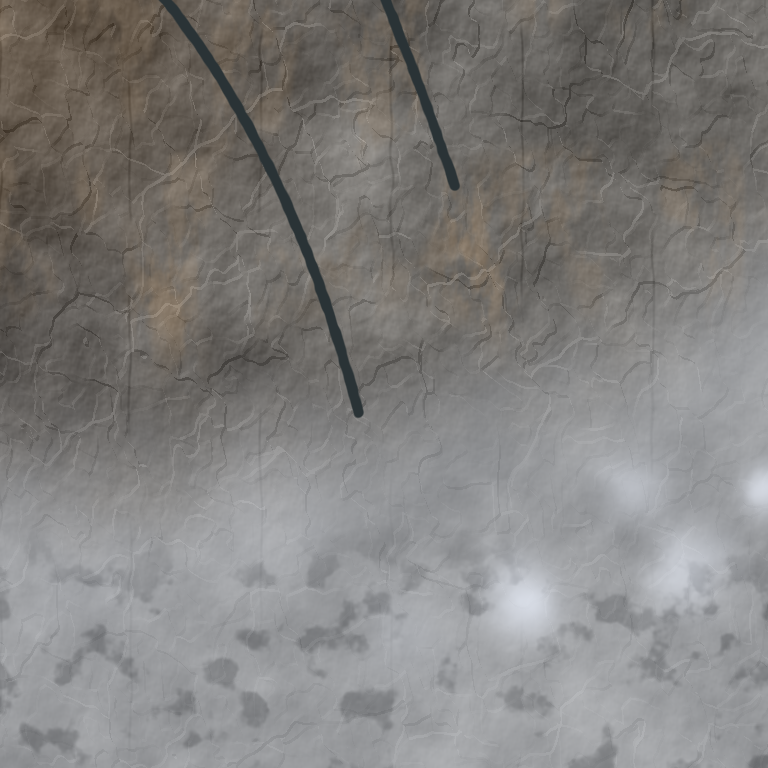
Reproduce this texture procedurally as a WebGL 2 fragment shader.

```glsl
#version 300 es
precision highp float;
// Weathered rock wall with two hanging cables, sinking into pale mist.

uniform vec2 u_resolution;
out vec4 outColor;

const vec3 ROCK_BROWN = vec3(0.39, 0.335, 0.275);
const vec3 ROCK_DARK  = vec3(0.365, 0.35, 0.335);
const vec3 ROCK_GREY  = vec3(0.445, 0.435, 0.42);
const vec3 OCHRE      = vec3(0.56, 0.49, 0.41);
const vec3 MIST       = vec3(0.665, 0.675, 0.69);
const vec3 GLOW       = vec3(0.88, 0.90, 0.94);
const vec3 CABLE      = vec3(0.165, 0.20, 0.21);
const float CABLE_RADIUS  = 0.0066;
const float RELIEF        = 0.85;
const float TILE_WIDTH    = 0.42;
const float MIST_DENSITY  = 0.85;
const vec2 LIGHT_STEP     = vec2(-0.0022, 0.0034);

// Mist glows: centre, radius, strength
const vec4 GLOWS[7] = vec4[7](
  vec4(0.68, 0.22, 0.042, 0.85), vec4(0.90, 0.25, 0.052, 0.6),
  vec4(1.00, 0.355, 0.034, 0.8), vec4(0.82, 0.35, 0.046, 0.5),
  vec4(0.34, 0.34, 0.09, 0.22), vec4(0.53, 0.165, 0.055, 0.24),
  vec4(0.10, 0.24, 0.10, 0.12));

vec2 hash2(vec2 p) {
  vec3 q = fract(p.xyx * vec3(0.1031, 0.103, 0.0973));
  q += dot(q, q.yzx + 33.33);
  return fract((q.xx + q.yz) * q.zy);
}

float noise(vec2 p) {
  vec2 i = floor(p), f = fract(p);
  f = f * f * (3.0 - 2.0 * f);
  vec2 e = vec2(1.0, 0.0);
  return mix(mix(hash2(i).x, hash2(i + e).x, f.x),
             mix(hash2(i + e.yx).x, hash2(i + e.xx).x, f.x), f.y);
}

float fbm(vec2 p) {
  float sum = 0.0, amp = 0.53;
  for (int i = 0; i < 4; i++) {
    sum += amp * noise(p);
    p = mat2(1.6, 1.2, -1.2, 1.6) * p + 7.3;
    amp *= 0.5;
  }
  return sum;
}

// Cellular noise: each cell is a randomly tilted flat facet
float facets(vec2 p) {
  vec2 cell = floor(p);
  float nearest = 9.0, plane = 0.0;
  for (int y = -1; y <= 1; y++)
  for (int x = -1; x <= 1; x++) {
    vec2 id = cell + vec2(x, y), rnd = hash2(id + 40.0);
    vec2 d = p - id - rnd;
    float dist = dot(d, d);
    if (dist < nearest) {
      nearest = dist;
      plane = dot(d, hash2(id + 91.0) - 0.5) + 0.5 * rnd.x;
    }
  }
  return plane;
}

float rockHeight(vec2 p) {
  vec2 q = p + 0.045 * (vec2(noise(p * 19.0), noise(p * 19.0 + 31.0)) - 0.5)
             + 0.014 * (vec2(noise(p * 65.0), noise(p * 65.0 + 17.0)) - 0.5);
  return 0.40 * facets(q * vec2(11.0, 7.5)) + 0.16 * facets(q * vec2(34.0, 25.0))
       + 0.34 * fbm(p * vec2(46.0, 38.0));
}

// Distance to a quadratic curve, walked as short segments
float curveDistance(vec2 p, vec2 a, vec2 b, vec2 c) {
  float best = 9.0;
  vec2 from = a;
  for (int i = 1; i <= 14; i++) {
    float t = float(i) / 14.0;
    vec2 to = mix(mix(a, b, t), mix(b, c, t), t), s = to - from;
    float h = clamp(dot(p - from, s) / dot(s, s), 0.0, 1.0);
    best = min(best, length(p - from - s * h));
    from = to;
  }
  return best;
}

void main() {
  vec2 p = gl_FragCoord.xy / u_resolution;
  float pixel = 1.0 / min(u_resolution.x, u_resolution.y);
  float broad = fbm(p * 6.0 + 3.0), mottle = fbm(p * 17.0 + 11.0);

  // Base rock tones: brown upper left, grey to the right
  vec3 color = mix(ROCK_DARK, ROCK_GREY, smoothstep(0.0, 0.6, p.x + 0.5 * (broad - 0.5)));
  float brown = smoothstep(0.5, 0.0, p.x) * smoothstep(0.55, 0.95, p.y);
  color = mix(color, ROCK_BROWN, 0.85 * brown);
  color += 0.20 * (broad - 0.5) + 0.16 * (mottle - 0.5);

  // Ochre streaks, repeated with the wall tile
  vec2 streak = vec2(mod(p.x, TILE_WIDTH) - 0.5 * TILE_WIDTH, p.y - 0.59 - 0.09 * p.x);
  streak.x += 0.25 * streak.y;
  float ochre = exp(-dot(streak / vec2(0.035, 0.085), streak / vec2(0.035, 0.085)));
  ochre += 0.5 * smoothstep(0.55, 0.75, noise(p * vec2(17.0, 8.0) + 5.0)) * smoothstep(0.5, 0.7, p.y);
  color = mix(color, OCHRE, 0.75 * min(ochre, 1.0) * smoothstep(0.3, 0.65, fbm(p * vec2(48.0, 22.0))));

  // Mist layer climbs towards the right
  float edge = 0.40 + 0.28 * p.x * p.x * p.x;
  float mist = smoothstep(edge + 0.14, edge - 0.17, p.y + 0.22 * (broad - 0.5) + 0.08 * (mottle - 0.5));

  // Carved relief and broken vertical seams
  float slope = rockHeight(p) - rockHeight(p + LIGHT_STEP);
  float shade = RELIEF * clamp(slope, -0.11, 0.09);
  float seam = abs(mod(p.x - 0.085 + 0.006 * (noise(p * 30.0) - 0.5), 0.17) - 0.085);
  shade -= 0.07 * smoothstep(0.003, 0.0, seam) * smoothstep(0.4, 0.65, noise(p * vec2(5.0, 12.0)));
  color += shade;
  vec3 haze = MIST - 0.025 * smoothstep(0.2, 0.0, p.y);
  haze += 0.17 * (broad - 0.5) + 0.13 * (mottle - 0.5) + 0.28 * shade;
  color = mix(color, haze, MIST_DENSITY * mist);

  // Soft bright openings, then dark specks low in the mist
  for (int i = 0; i < 7; i++) {
    vec2 d = (p - GLOWS[i].xy) / GLOWS[i].z + 1.1 * (vec2(mottle, broad) - 0.5);
    color = mix(color, GLOW, GLOWS[i].w * exp(-dot(d, d)));
  }
  float specks = smoothstep(0.56, 0.72, fbm(p * 24.0 + 50.0)) * smoothstep(0.34, 0.2, p.y);
  color -= 0.11 * specks;

  // Cables with slightly ragged sides
  float cable = min(curveDistance(p, vec2(0.212, 1.005), vec2(0.382, 0.79), vec2(0.467, 0.463)),
                    curveDistance(p, vec2(0.500, 1.005), vec2(0.548, 0.89), vec2(0.592, 0.758)));
  cable += 0.0018 * (noise(p * 95.0) - 0.5);
  color = mix(color, CABLE, smoothstep(pixel, -pixel, cable - CABLE_RADIUS));

  outColor = vec4(clamp(color, 0.0, 1.0), 1.0);
}
```
